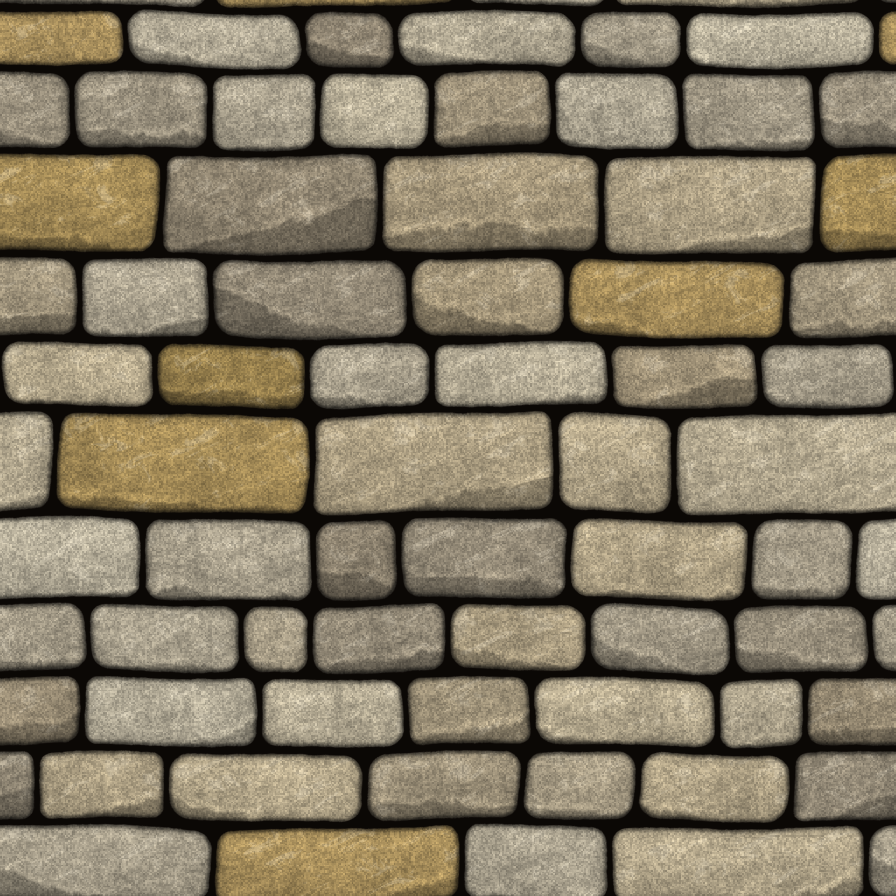
Write a Shadertoy shader that draws this texture.

```glsl
// Dry stone wall: eleven courses of rounded grey, tan and ochre blocks with dark joints.

const float TAU = 6.28318;

float hash(vec2 p) {
    p = fract(p * vec2(0.1031, 0.1137));
    p += dot(p, p.yx + 33.33);
    return fract((p.x + p.y) * p.x * 57.31);
}

// Layered, rotated sines that bend one another: roughly -1 to 1
float mottle(vec2 p) {
    float sum = 0.0, amp = 0.6;
    for (int i = 0; i < 5; i++) {
        p = mat2(0.8, 0.6, -0.6, 0.8) * p * 1.85 + 1.7;
        p += 0.7 * sin(p.yx * 1.3);
        sum += amp * sin(p.x) * sin(p.y);
        amp *= 0.66;
    }
    return sum;
}

// Position of a vertical joint, counted in mean stone widths; the first is fixed
float joint(float index, float count, float row) {
    float n = mod(index, count);
    return index + 0.55 * step(0.5, n) * (hash(vec2(n + 3.0, row * 7.0 + 11.0)) - 0.5);
}

float roundedBox(vec2 p, vec2 halfSize, float radius) {
    vec2 q = abs(p) - halfSize + radius;
    return length(max(q, 0.0)) + min(max(q.x, q.y), 0.0) - radius;
}

void mainImage(out vec4 fragColor, in vec2 fragCoord) {
    // Course heights, stones per course and sideways shift, from the bottom up
    float level[12] = float[](-0.010, 0.081, 0.164, 0.247, 0.328, 0.424,
                              0.542, 0.620, 0.714, 0.831, 0.922, 0.990);
    float stones[11] = float[](4.0, 6.0, 6.0, 7.0, 6.0, 4.0, 6.0, 5.0, 4.0, 7.0, 6.0);
    float shift[11] = float[](0.24, 0.04, 0.09, 0.10, 0.16, 0.06, 0.0, 0.09, 0.18, 0.08, 0.14);

    // Gentle waviness that still wraps at the canvas edges
    vec2 uv = fragCoord / iResolution.y;
    vec2 p = uv + 0.002 * sin(TAU * (uv.yx * vec2(3.0, 2.0) + vec2(0.2, 0.6)))
                + 0.0012 * sin(TAU * (uv.yx * vec2(7.0, 5.0) + uv));
    p.y = fract(p.y + 0.01) - 0.01;

    // Find the course, then the stone within it
    int row = 0;
    for (int i = 1; i < 11; i++) if (p.y >= level[i]) row = i;
    float r = float(row), count = stones[row];
    float t = fract(p.x - shift[row]) * count;
    float k = floor(t);
    if (t < joint(k, count, r)) k -= 1.0;
    else if (t >= joint(k + 1.0, count, r)) k += 1.0;
    float left = joint(k, count, r), right = joint(k + 1.0, count, r);
    vec2 id = vec2(mod(k, count) * 3.0 + 5.0, r * 5.0 + 2.0);
    float tone = hash(id + 17.0), hue = hash(id + 41.0), form = hash(id + 73.0);
    vec2 seed = 40.0 * vec2(tone, form);

    // Stone outline: slight tilt, bulging sides, rounded corners
    vec2 halfSize = 0.5 * vec2((right - left) / count, level[row + 1] - level[row]);
    vec2 q = vec2((t - 0.5 * (left + right)) / count, p.y - 0.5 * (level[row] + level[row + 1]));
    vec2 rel = q / halfSize;
    halfSize -= vec2(0.0030, 0.0030 + 0.0015 * hue);
    vec2 s = q * (1.0 + 0.02 * rel.yx * rel.yx);
    s.y += q.x * (form - 0.5) * 0.03;
    float radius = min(0.012 + 0.010 * form, 0.7 * min(halfSize.x, halfSize.y));
    float d = roundedBox(s, halfSize, radius) + 0.0008 * mottle(q * 45.0 + seed);

    // Base colour: grey to buff, some tan, a few ochre
    vec3 color = mix(vec3(0.53, 0.49, 0.42), vec3(0.72, 0.69, 0.61), tone);
    color = mix(color, vec3(0.69, 0.62, 0.48), 0.55 * smoothstep(0.5, 0.85, hue));
    if (hue > 0.89) color = mix(vec3(0.58, 0.49, 0.29), vec3(0.67, 0.57, 0.37), tone);

    // Weathered face: broad stains, slanted tool marks, rough pitting, pale scuffs
    float stain = mottle(q * 16.0 + seed);
    float streak = mottle(mat2(0.9, -0.4, 0.4, 0.9) * q * vec2(30.0, 65.0) + seed.yx);
    float pits = mottle(q * 95.0 + seed.yx);
    color *= 1.01 + 0.08 * stain + 0.06 * streak + 0.06 * pits + 0.09 * rel.y;
    float scuff = smoothstep(0.3, 0.9, streak + 0.3 * pits + 0.3 * rel.y);
    color = mix(color, vec3(0.82, 0.79, 0.72), 0.25 * scuff);

    // Rare pale lichen in small blotches
    float lichen = step(0.985, hash(id + 97.0)) * smoothstep(-0.3, 0.5, pits + stain);
    color = mix(color, vec3(0.82, 0.81, 0.78), 0.6 * lichen);

    // Broken lower face with a lit crease above it
    float chip = q.y + halfSize.y * (0.42 + 0.75 * tone) + q.x * (form - 0.5) * 0.6
               + 0.009 * mottle(q * 18.0 + seed.yx);
    color *= 1.0 - 0.20 * (1.0 - smoothstep(-0.003, 0.003, chip));
    color *= 1.0 + 0.10 * exp(-pow((chip - 0.005) / 0.004, 2.0));

    // Fine grain, then rounded edges falling into shadow
    vec2 grain = floor(uv * 512.0) + 9.0;
    color *= 1.0 + 0.24 * (hash(grain) + 0.5 * hash(floor(grain * 0.5) + 31.0) - 0.75);
    color *= mix(0.45, 1.0, smoothstep(0.0, 0.006, -d));
    color *= 1.0 - 0.16 * smoothstep(-0.016, 0.0, d);

    float soft = max(0.0010, 0.7 / iResolution.y);
    float cover = 1.0 - smoothstep(-soft, soft, d);
    fragColor = vec4(mix(vec3(0.045, 0.030, 0.020), color, cover), 1.0);
}
```
